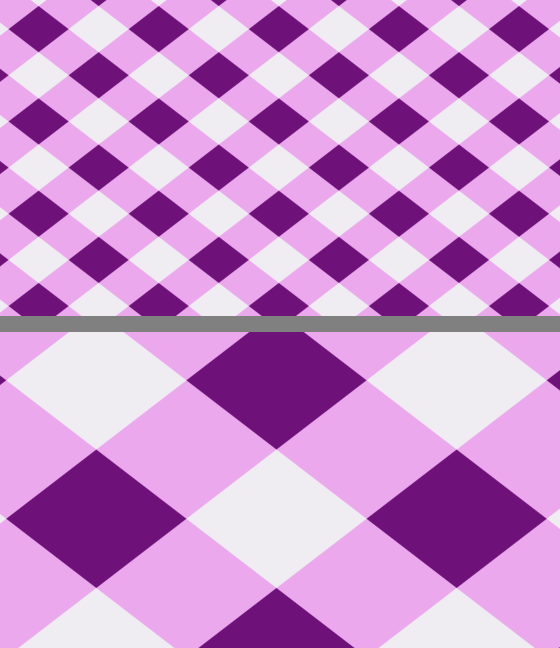
Top, the full canvas; bottom, a detail of the centre.
Reproduce this pattern procedurally as a Shadertoy shader.

```glsl
// Diagonal gingham: two crossing stripe sets forming plum, pink and white diamonds

const vec3 PLUM  = vec3(0.43, 0.07, 0.48);
const vec3 PINK  = vec3(0.92, 0.66, 0.93);
const vec3 WHITE = vec3(0.94, 0.93, 0.95);

// Repeat size and centre of one plum diamond, in canvas heights
const vec2 PERIOD = vec2(0.3801, 0.2921);
const vec2 ANCHOR = vec2(-0.0037, 0.1157);

// Coverage of a stripe half a period wide, centred on whole numbers
float stripe(float coord, float softness) {
    float edge = abs(fract(coord) - 0.5) - 0.25;
    return smoothstep(-softness, softness, edge);
}

// No stripe is white, one is pink, both crossing are plum
vec3 weave(float first, float second) {
    vec3 single = mix(WHITE, PINK, first);
    vec3 crossed = mix(PINK, PLUM, first);
    return mix(single, crossed, second);
}

void mainImage(out vec4 fragColor, in vec2 fragCoord) {
    vec2 pos = (fragCoord - 0.5 * iResolution.xy) / iResolution.y;
    vec2 cell = (pos - ANCHOR) / PERIOD;

    // Edge softness of about one pixel across the slanted stripes
    float softness = 0.8 * length(1.0 / PERIOD) / iResolution.y;

    float rising = stripe(cell.x - cell.y, softness);
    float falling = stripe(cell.x + cell.y, softness);

    fragColor = vec4(weave(rising, falling), 1.0);
}
```
